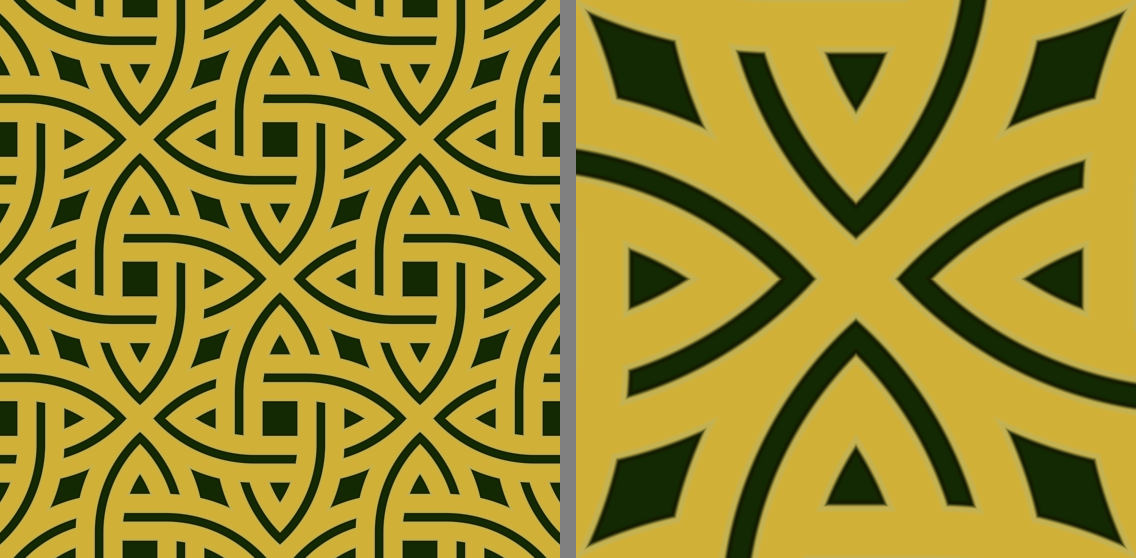
Left, the full canvas; right, a detail of the centre.
Reproduce this pattern procedurally as a Shadertoy shader.

```glsl
// Interlaced knots on a checkerboard lattice: two crossing pointed lenses form each knot.
// Each lens outline carries a wide gold ribbon with a dark centre line; crossings
// alternate over and under, and gaps left between the ribbons are filled dark.

const float REPEATS = 2.0;        // lattice periods across and down
const float LENS_HEIGHT = 0.292;  // half height of a lens; 1.0 is half a period
const float FLAT_LENGTH = 0.182;  // half length of the straight part
const float ARC_RADIUS = 0.9375;
const float RIBBON = 0.168;       // half width of a ribbon
const float LINE = 0.0305;        // half width of its centre line

const vec3 GOLD = vec3(0.82, 0.69, 0.22);
const vec3 PALE_RIM = vec3(0.77, 0.70, 0.32);
const vec3 GREEN = vec3(0.07, 0.16, 0.01);
const vec3 DARK_RIM = vec3(0.08, 0.11, 0.00);

// Position relative to the nearest knot centre, in half periods
vec2 nearestKnot(vec2 uv) {
    vec2 a = fract(uv + vec2(0.5, 0.0)) - 0.5;
    vec2 b = fract(uv + vec2(0.0, 0.5)) - 0.5;
    float da = abs(a.x) + abs(a.y);
    float db = abs(b.x) + abs(b.y);
    return 2.0 * (da < db ? a : b);
}

// Signed distance to a lens lying along x: straight middle, arcs meeting in points
float lens(vec2 p) {
    p = abs(p);
    vec2 fromCentre = vec2(max(p.x - FLAT_LENGTH, 0.0), p.y + ARC_RADIUS - LENS_HEIGHT);
    return length(fromCentre) - ARC_RADIUS;
}

// Centre line of one ribbon, cut where the other ribbon passes over it
float strand(float own, float other, bool under) {
    float line = abs(own) - LINE;
    return under ? max(line, RIBBON - abs(other)) : line;
}

// Signed distance to all dark parts of a knot
float knot(vec2 p) {
    float across = lens(p);
    float upright = lens(p.yx);
    bool acrossOnTop = p.x * p.y > 0.0;
    float lines = min(strand(across, upright, !acrossOnTop),
                      strand(upright, across, acrossOnTop));
    float gaps = RIBBON - min(abs(across), abs(upright));
    return min(lines, gaps);
}

void mainImage(out vec4 fragColor, in vec2 fragCoord) {
    vec2 uv = fragCoord / iResolution.xy * REPEATS;
    float d = knot(nearestKnot(uv));

    // Slightly soft edge, never narrower than a pixel
    float pixel = 2.0 * REPEATS / min(iResolution.x, iResolution.y);
    float edge = max(0.006, 0.75 * pixel);

    // Faint tint on both sides of every edge
    vec3 ground = mix(PALE_RIM, GOLD, smoothstep(0.010, 0.020, d));
    vec3 ink = mix(DARK_RIM, GREEN, smoothstep(0.007, 0.015, -d));
    fragColor = vec4(mix(ink, ground, smoothstep(-edge, edge, d)), 1.0);
}
```
